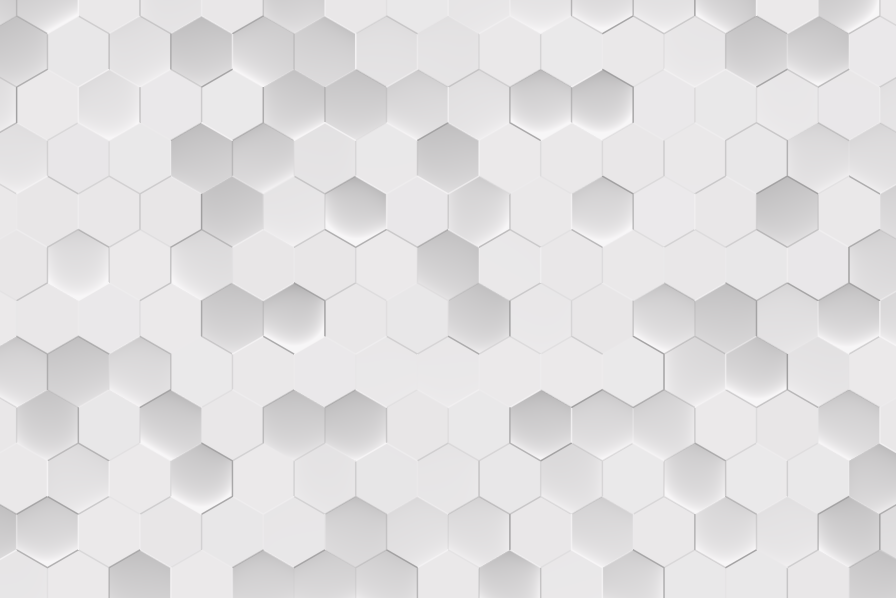
Reproduce this pattern procedurally as a Shadertoy shader.

```glsl
const float HEX_WIDTH = 0.1031;                  // relative to canvas height
const vec2 LATTICE = vec2(1.0, 1.7320508);
const vec2 FIRST_CENTRE = vec2(1.27, 8.864);     // in hexagon widths
const vec3 TINT = vec3(1.0, 0.993, 0.998);

float hash(vec2 key, float seed) {
    vec3 v = fract(vec3(key.xyx + seed) * vec3(0.1031, 0.1030, 0.0973));
    v += dot(v, v.yzx + 33.33);
    return fract((v.x + v.y) * v.z);
}

// Offset from the nearest hexagon centre
vec2 hexOffset(vec2 p) {
    vec2 a = p - LATTICE * round(p / LATTICE);
    vec2 b = p - LATTICE * (floor(p / LATTICE) + 0.5);
    return dot(a, a) < dot(b, b) ? a : b;
}

// Integer key: half columns and rows
vec2 hexKey(vec2 centre) {
    return round(centre * 2.0 / LATTICE);
}

// Just under half of the tiles stay level, the rest are sunk
float sinkDepth(vec2 key) {
    return smoothstep(0.38, 1.0, hash(key, 7.0));
}

float tileTone(vec2 q, vec2 key, float depth) {
    vec2 tilt = vec2(hash(key, 19.0) - 0.5, -0.8);
    float variation = 0.014 * (hash(key, 31.0) - 0.5);
    return 0.915 - 0.11 * depth + variation + 0.09 * depth * dot(q, tilt);
}

// Shadow from raised walls above, bounced light from walls below
float wallLight(float dist, float rise, float facing) {
    float gain = mix(0.17, -0.06, smoothstep(-0.6, 0.6, facing));
    return gain * rise * exp(-dist / 0.13);
}

float seamCover(float dist, float halfWidth, float pixel) {
    return clamp((halfWidth - dist) / pixel + 0.5, 0.0, 1.0);
}

float surfaceTone(vec2 p, float pixel) {
    vec2 q = hexOffset(p);
    vec2 centre = p - q;
    vec2 key = hexKey(centre);
    float depth = sinkDepth(key);
    float tone = tileTone(q, key, depth);
    float flatTile = smoothstep(0.9, 0.97, depth);

    float seam = 0.0;
    float seamTone = 0.0;
    for (int i = 0; i < 6; i++) {
        float angle = radians(60.0 * float(i));
        vec2 dir = vec2(cos(angle), sin(angle));
        vec2 otherKey = hexKey(centre + dir);
        float rise = depth - sinkDepth(otherKey);
        float dist = 0.5 - dot(q, dir);

        // Both tiles of an edge share the same random values
        vec2 edgeKey = key + otherKey;
        float kind = hash(edgeKey, 43.0);
        float facing = dir.y + 0.8 * (kind - 0.5);
        tone += wallLight(dist, max(rise, 0.0), facing) * (1.0 - 0.8 * flatTile);

        float strength = 0.2 + 0.7 * hash(edgeKey, 61.0);
        strength *= 0.5 + 0.5 * smoothstep(0.0, 0.4, abs(rise));
        float cover = strength * seamCover(dist, 0.012, pixel);
        if (cover > seam) {
            seam = cover;
            seamTone = mix(0.6, 0.97, smoothstep(0.45, 0.75, kind));
        }
    }
    return mix(min(tone, 0.97), seamTone, seam);
}

void mainImage(out vec4 fragColor, in vec2 fragCoord) {
    float pixel = 1.0 / (iResolution.y * HEX_WIDTH);

    // Four samples smooth the tile borders
    float tone = 0.0;
    for (int i = 0; i < 4; i++) {
        vec2 shift = vec2(i % 2, i / 2) * 0.5 - 0.25;
        tone += 0.25 * surfaceTone((fragCoord + shift) * pixel - FIRST_CENTRE, 0.6 * pixel);
    }
    fragColor = vec4(TINT * tone, 1.0);
}
```
